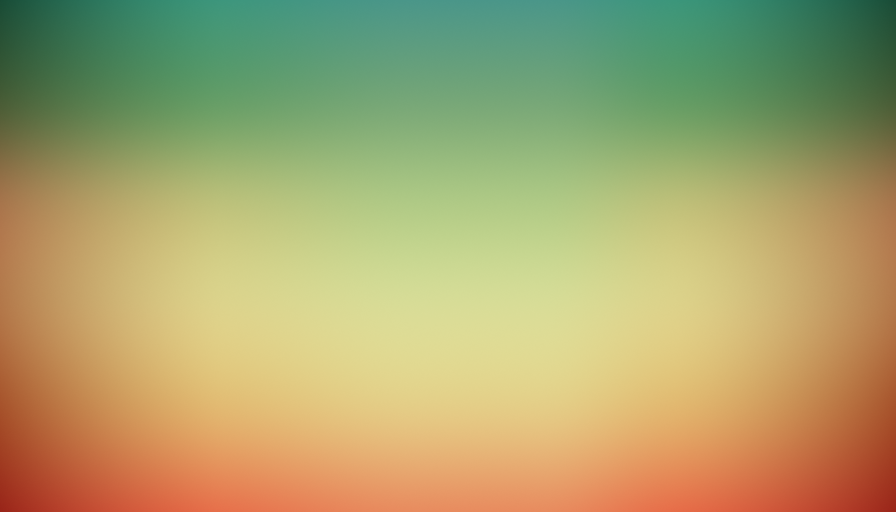
This background is drawn by a Shadertoy shader. Its source:

```glsl
const int STOPS = 6;

// Vertical colour ramps, evenly spaced from bottom to top
const vec3 CORE[STOPS] = vec3[STOPS](
    vec3(0.910, 0.545, 0.370), vec3(0.894, 0.800, 0.525),
    vec3(0.847, 0.863, 0.590), vec3(0.690, 0.792, 0.525),
    vec3(0.467, 0.655, 0.470), vec3(0.290, 0.588, 0.537));
const vec3 SHOULDER[STOPS] = vec3[STOPS](
    vec3(0.905, 0.420, 0.280), vec3(0.885, 0.710, 0.430),
    vec3(0.867, 0.820, 0.537), vec3(0.750, 0.752, 0.475),
    vec3(0.392, 0.615, 0.395), vec3(0.230, 0.588, 0.480));
const vec3 EDGE[STOPS] = vec3[STOPS](
    vec3(0.600, 0.140, 0.095), vec3(0.650, 0.315, 0.165),
    vec3(0.700, 0.465, 0.285), vec3(0.655, 0.455, 0.295),
    vec3(0.285, 0.360, 0.210), vec3(0.095, 0.295, 0.210));

// Horizontal falloff, measured from the centre (0) to the side (1)
const vec2 LEFT_FADE = vec2(0.05, 0.65);
const vec2 RIGHT_FADE = vec2(0.20, 0.55);
const float EDGE_START = 0.5;
const float EDGE_POWER = 1.5;
const float DITHER = 1.0 / 255.0;

// Smooth cubic curve through the ramp stops
vec3 ramp(vec3 stops[STOPS], float y) {
    float s = clamp(y, 0.0, 1.0) * float(STOPS - 1);
    int i = min(int(s), STOPS - 2);
    float f = s - float(i);
    vec3 b = stops[i];
    vec3 c = stops[i + 1];
    vec3 a = i > 0 ? stops[i - 1] : 2.0 * b - c;
    vec3 d = i < STOPS - 2 ? stops[i + 2] : 2.0 * c - b;
    return b + 0.5 * f * (c - a + f * (2.0 * a - 5.0 * b + 4.0 * c - d
         + f * (3.0 * (b - c) + d - a)));
}

float hash(vec2 p) {
    return fract(sin(dot(p, vec2(12.99, 78.23))) * 43758.5);
}

void mainImage(out vec4 fragColor, in vec2 fragCoord) {
    vec2 uv = fragCoord / iResolution.xy;
    float side = abs(uv.x - 0.5) * 2.0;

    // Pale core blending into warmer shoulders
    vec2 fade = uv.x < 0.5 ? LEFT_FADE : RIGHT_FADE;
    float shoulder = smoothstep(fade.x, fade.y, side);
    vec3 color = mix(ramp(CORE, uv.y), ramp(SHOULDER, uv.y), shoulder);

    // Dark vignette towards both sides
    float edge = clamp((side - EDGE_START) / (1.0 - EDGE_START), 0.0, 1.0);
    color = mix(color, ramp(EDGE, uv.y), pow(edge, EDGE_POWER));

    // Slight dither against banding
    color += (hash(fragCoord) - 0.5) * DITHER;
    fragColor = vec4(clamp(color, 0.0, 1.0), 1.0);
}
```
